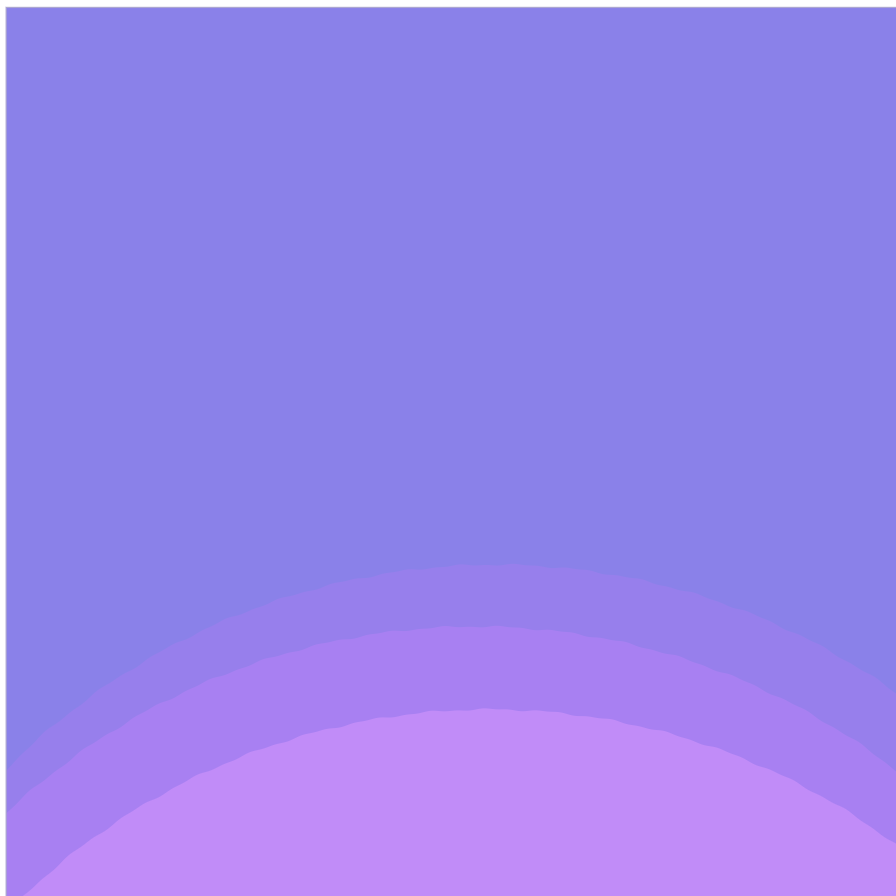
Give the GLSL for this background, as a WebGL 1 fragment shader.

```glsl
precision highp float;
// Periwinkle sky over three nested violet hills, with a thin white margin at left and top.

uniform vec2 u_resolution;

// Antialiased coverage of a signed distance (negative is inside)
float coverage(float dist) {
  float pixel = 1.0 / min(u_resolution.x, u_resolution.y);
  return clamp(0.5 - dist / pixel, 0.0, 1.0);
}

// Small layered waves that roughen the hill rims
float rimWobble(float x, float phase) {
  return 0.0008 * sin(x * 95.0 + phase) + 0.0005 * sin(x * 217.0 + phase * 2.3);
}

// Large disc whose top shows as a hill
float hill(vec2 uv, vec2 center, float radius, float phase) {
  return coverage(length(uv - center) - radius + rimWobble(uv.x, phase));
}

void main() {
  vec2 uv = gl_FragCoord.xy / u_resolution;

  // Sky
  vec3 color = vec3(0.541, 0.506, 0.914);

  // Hills, back to front
  color = mix(color, vec3(0.592, 0.498, 0.925), hill(uv, vec2(0.5534, -0.3984), 0.7682, 0.0));
  color = mix(color, vec3(0.659, 0.502, 0.949), hill(uv, vec2(0.5313, -0.4635), 0.7643, 1.7));
  color = mix(color, vec3(0.757, 0.549, 0.973), hill(uv, vec2(0.5469, -0.5469), 0.7552, 3.1));

  // White margin with a faint grey-violet seam
  float margin = max(0.0062 - uv.x, uv.y - 0.9924);
  color = mix(color, vec3(0.67, 0.65, 0.82), coverage(-margin - 0.0014));
  color = mix(color, vec3(1.0), coverage(-margin));

  gl_FragColor = vec4(color, 1.0);
}
```
